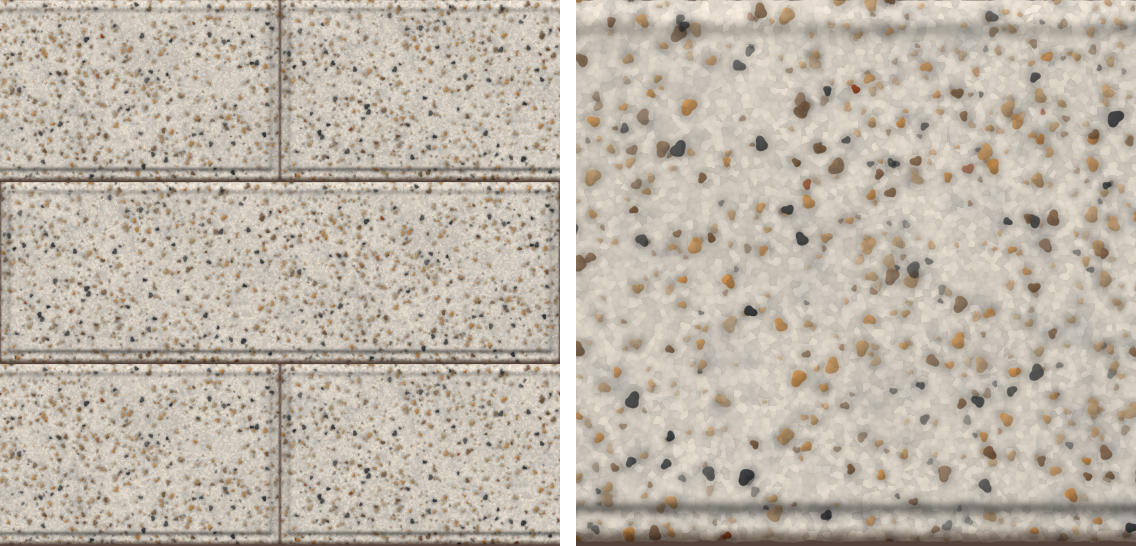
Left, the full canvas; right, a detail of the centre.
This texture is drawn by a Shadertoy shader. Its source:

```glsl
#define ASPECT 1.024
#define BRICK vec2(ASPECT, 1.0 / 3.0)
#define JOINT 0.0014
#define CORNER 0.006
#define GROOVE_WIDTH 0.0046
#define SPECK_RADIUS 0.0048
#define SPECK_DENSITY 0.53
#define GRAIN_CONTRAST 0.125
#define STONE vec3(0.828, 0.797, 0.750)
#define JOINT_COLOR vec3(0.33, 0.26, 0.23)

vec3 hash3(vec2 cell) {
    vec3 q = fract(cell.xyx * vec3(0.1031, 0.1030, 0.0973));
    q += dot(q, q.yxz + 33.33);
    return fract((q.xxy + q.yzz) * q.zyx);
}

float roundBox(vec2 p, vec2 halfSize, float radius) {
    vec2 q = abs(p) - halfSize + radius;
    return length(max(q, 0.0)) + min(max(q.x, q.y), 0.0) - radius;
}

// Slow unevenness from layered sines
float drift(vec2 p) {
    return 0.5 * sin(p.x * 23.0 + 2.0 * sin(p.y * 31.0))
         + 0.5 * sin(p.y * 41.0 - p.x * 17.0 + 1.5 * sin(p.x * 37.0));
}

vec3 mineralColor(float pick) {
    vec3 ochre = vec3(0.68, 0.48, 0.26), sandstone = vec3(0.63, 0.51, 0.36);
    vec3 brown = vec3(0.42, 0.31, 0.21), slate = vec3(0.17, 0.18, 0.19);
    vec3 rust = vec3(0.52, 0.23, 0.10);
    vec3 color = mix(ochre, sandstone, step(0.34, pick));
    color = mix(color, brown, step(0.60, pick));
    color = mix(color, slate, step(0.82, pick));
    return mix(color, rust, step(0.985, pick));
}

// Cellular sand: x is the tone of the nearest grain, y its distance
vec2 sand(vec2 p, vec2 cells) {
    vec2 g = p / BRICK * cells, id = floor(g);
    vec2 nearest = vec2(0.0, 9.0);
    for (int y = -1; y <= 1; y++)
    for (int x = -1; x <= 1; x++) {
        vec2 cell = id + vec2(x, y);
        vec3 h = hash3(mod(cell, cells) + 71.0);
        float d = length(cell + h.xy - g);
        if (d < nearest.y) nearest = vec2(h.z, d);
    }
    return nearest;
}

// Mineral specks, one at most per cell, wrapped at the brick ends
vec3 addSpecks(vec3 color, vec2 p, vec2 cells, float density, float radius,
               float opacity, float seed) {
    vec2 size = BRICK / cells, id = floor(p / size);
    float blur = 0.9 / iResolution.y;
    for (int y = -1; y <= 1; y++)
    for (int x = -1; x <= 1; x++) {
        vec2 cell = id + vec2(x, y);
        vec2 key = mod(cell, cells) + seed;
        vec3 place = hash3(key), kind = hash3(key + 137.0);
        // Grains gather in loose drifts
        vec2 home = (mod(cell, cells) + place.xy) * size;
        if (place.z > density * (1.0 + 0.38 * drift(home * 0.9))) continue;
        vec2 offset = p - (cell + place.xy) * size;
        float angle = atan(offset.y, offset.x) + 6.28 * kind.y;
        float r = radius * mix(0.5, 1.0, kind.y * kind.y);
        r *= 1.0 + 0.17 * sin(2.0 * angle) + 0.12 * sin(3.0 * angle + 9.0 * kind.z);
        float d = length(offset) - r;
        float light = 1.0 + 0.16 * dot(offset, vec2(-0.6, 0.8)) / r;
        // Faint stain around the grain, then the grain itself
        color *= 1.0 - 0.13 * opacity * (1.0 - smoothstep(0.0, 1.2 * radius, d));
        float cover = 1.0 - smoothstep(-blur, blur, d);
        float strength = opacity * mix(0.58, 1.0, kind.z);
        color = mix(color, mineralColor(kind.x) * light, cover * strength);
    }
    return color;
}

// Cool translucent clouds under the surface
vec3 addClouds(vec3 color, vec2 p, vec2 cells, float amount) {
    vec2 c = sand(p, cells);
    float cloud = (1.0 - smoothstep(0.0, 0.65, c.y)) * step(0.6, c.x);
    return mix(color, vec3(0.63, 0.63, 0.63), amount * cloud);
}

void mainImage(out vec4 fragColor, in vec2 fragCoord) {
    vec2 p = fragCoord / iResolution.xy * vec2(ASPECT, 1.0);
    float pixel = 1.0 / iResolution.y;

    // Running bond: every other course moves by half a brick
    float course = floor(p.y / BRICK.y);
    p.x += 0.5 * BRICK.x * (1.0 - mod(course, 2.0));
    vec2 local = mod(p, BRICK);
    vec2 centered = local - 0.5 * BRICK;
    float bottom = local.y, top = BRICK.y - local.y;
    float side = min(local.x, BRICK.x - local.x);

    // Speckled stone
    vec3 color = STONE * (1.0 + 0.022 * drift(local * 0.7));
    color = addClouds(color, local, vec2(25.0, 8.0), 0.20);
    color = addClouds(color, local, vec2(56.0, 18.0), 0.32);
    color = addSpecks(color, local, vec2(96.0, 31.0), 0.32, 0.0030, 0.55, 19.0);
    color = addSpecks(color, local, vec2(62.0, 20.0), SPECK_DENSITY, SPECK_RADIUS, 0.95, 307.0);
    vec2 grain = sand(local, vec2(250.0, 81.0));
    color *= 1.0 + GRAIN_CONTRAST * (grain.x - 0.5) - 0.05 * (grain.y - 0.4);

    // Raised lip and the groove that frames the panel
    float wobble = 0.0005 * drift(local * 9.0) + 0.0007 * (grain.x - 0.5);
    float panel = roundBox(centered - vec2(0.0, 0.0022),
                           0.5 * BRICK - vec2(0.0165, 0.0208), 0.004) + wobble;
    float lower = 1.0 - smoothstep(0.022, 0.036, bottom);
    float groove = exp(-pow(panel / GROOVE_WIDTH, 2.0));
    color *= 1.0 - groove * mix(0.16, 0.40, lower);
    float upperLip = (1.0 - smoothstep(0.010, 0.016, top)) * smoothstep(0.0, 0.006, side);
    color *= 1.0 + 0.09 * upperLip;
    color *= 1.0 - 0.09 * (1.0 - smoothstep(0.008, 0.015, side));

    // Shaded bevel below and at the ends
    float bevel = 1.0 - smoothstep(0.003, 0.013, bottom + wobble);
    color *= mix(vec3(1.0), vec3(0.53, 0.48, 0.45), bevel);
    float endBevel = 1.0 - smoothstep(0.001, 0.006, side + wobble);
    color *= mix(vec3(1.0), vec3(0.80, 0.76, 0.75), endBevel);

    // Joint, hidden under the upper edge and softer at the ends
    vec2 jointShift = vec2(0.0, JOINT);
    float edge = roundBox(centered - jointShift, 0.5 * BRICK - JOINT, CORNER) + wobble;
    float depth = mix(0.72, 1.0, 1.0 - smoothstep(0.002, 0.008, bottom));
    color = mix(color, JOINT_COLOR, depth * smoothstep(-pixel, pixel, edge));
    fragColor = vec4(clamp(color, 0.0, 1.0), 1.0);
}
```
